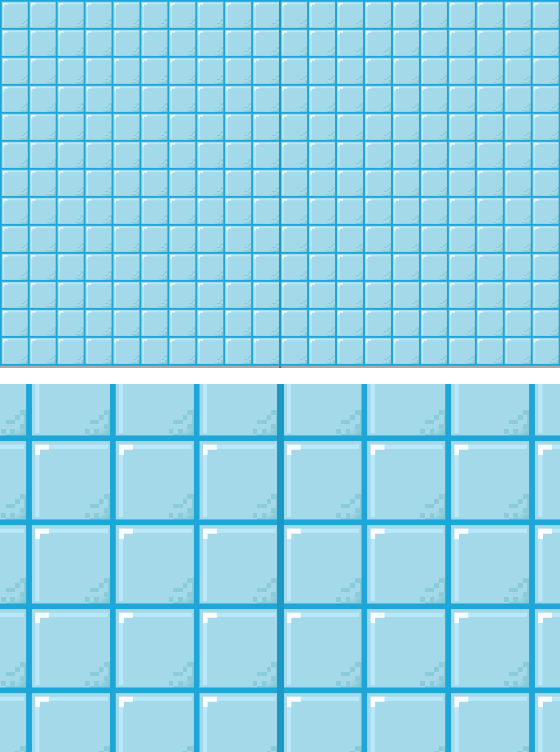
Top, the full canvas; bottom, a detail of the centre.
This pattern is drawn by a Shadertoy shader. Its source:

```glsl
// Pale blue bevelled square tiles with bright grout, corner glints and a stippled shadow.
#define COLUMNS 20.04
#define ROWS 13.14
#define MARGIN vec2(0.0013, 0.002)
#define GROUT_HALF 0.034
#define STIPPLE_GRID 18.0
#define STIPPLE_REACH 0.56
#define FLOOR_STRIP 0.0055
#define TILE_COLOR vec3(0.64, 0.85, 0.91)
#define GROUT_COLOR vec3(0.12, 0.65, 0.85)
#define BEVEL_COLOR vec3(0.72, 0.91, 0.975)
#define SHADE_COLOR vec3(0.47, 0.76, 0.81)
#define STRIP_COLOR vec3(0.68, 0.66, 0.65)

float hash(vec2 p) {
    return fract(sin(dot(p, vec2(127.1, 311.7))) * 43758.5453);
}

// Smoothed coverage of an axis-aligned box between two corners.
float box(vec2 p, vec2 lo, vec2 hi, float blur) {
    vec2 d = abs(p - 0.5 * (lo + hi)) - 0.5 * (hi - lo);
    return 1.0 - smoothstep(-0.5 * blur, 0.5 * blur, max(d.x, d.y));
}

// Square specks that thicken toward the lower right corner, the same on each tile.
float stipple(vec2 p, float blur) {
    vec2 speck = floor(p * STIPPLE_GRID);
    vec2 inset = 1.0 - (speck + 0.5) / STIPPLE_GRID;
    float density = 1.0 - (inset.x + inset.y) / STIPPLE_REACH;
    float present = step(hash(speck), density * 1.15);
    return present * box(fract(p * STIPPLE_GRID), vec2(0.0), vec2(1.0), blur * STIPPLE_GRID * 0.5);
}

// One tile; p runs from the upper left (0,0) to the lower right (1,1).
vec3 tile(vec2 p, float blur) {
    vec3 color = TILE_COLOR;

    // Pale bevel along the left and top edges.
    float bevel = max(box(p, vec2(0.075, 0.075), vec2(0.125, 0.94), blur),
                      box(p, vec2(0.075, 0.075), vec2(0.94, 0.125), blur));
    color = mix(color, BEVEL_COLOR, bevel);

    // White L-shaped glint in the upper left corner.
    float glint = max(box(p, vec2(0.075, 0.075), vec2(0.24, 0.135), blur),
                      box(p, vec2(0.075, 0.075), vec2(0.13, 0.20), blur));
    color = mix(color, vec3(0.98, 0.99, 1.0), glint);

    // Stippled shadow, solid only at the very corner.
    vec2 inset = 1.0 - p;
    float corner = 1.0 - smoothstep(0.08, 0.28, inset.x + inset.y);
    float shade = max(stipple(p, blur) * 0.6, corner * 0.8);
    return mix(color, SHADE_COLOR, shade);
}

void mainImage(out vec4 fragColor, in vec2 fragCoord) {
    vec2 uv = fragCoord / iResolution.xy;
    vec2 grid = (vec2(uv.x, 1.0 - uv.y) - MARGIN) * vec2(COLUMNS, ROWS);
    float blur = ROWS / iResolution.y;

    vec3 color = tile(fract(grid), blur);

    // Grout lines, with a slightly heavier seam halfway across.
    vec2 lineDist = abs(grid - round(grid));
    float seam = 1.0 - step(0.5, abs(grid.x - 10.0));
    vec2 halfWidth = vec2(GROUT_HALF + 0.008 * seam, GROUT_HALF);
    vec2 grout = 1.0 - smoothstep(halfWidth - 0.5 * blur, halfWidth + 0.5 * blur, lineDist);
    vec3 groutColor = GROUT_COLOR * (1.0 - 0.08 * seam * grout.x);
    color = mix(color, groutColor, max(grout.x, grout.y));

    // Grey strip along the bottom with a dark tick at the seam.
    float edge = 0.5 / iResolution.y;
    float strip = 1.0 - smoothstep(FLOOR_STRIP - edge, FLOOR_STRIP + edge, uv.y);
    vec3 stripColor = mix(STRIP_COLOR, vec3(0.38, 0.45, 0.48), seam * grout.x);
    color = mix(color, stripColor, strip);

    fragColor = vec4(color, 1.0);
}
```
